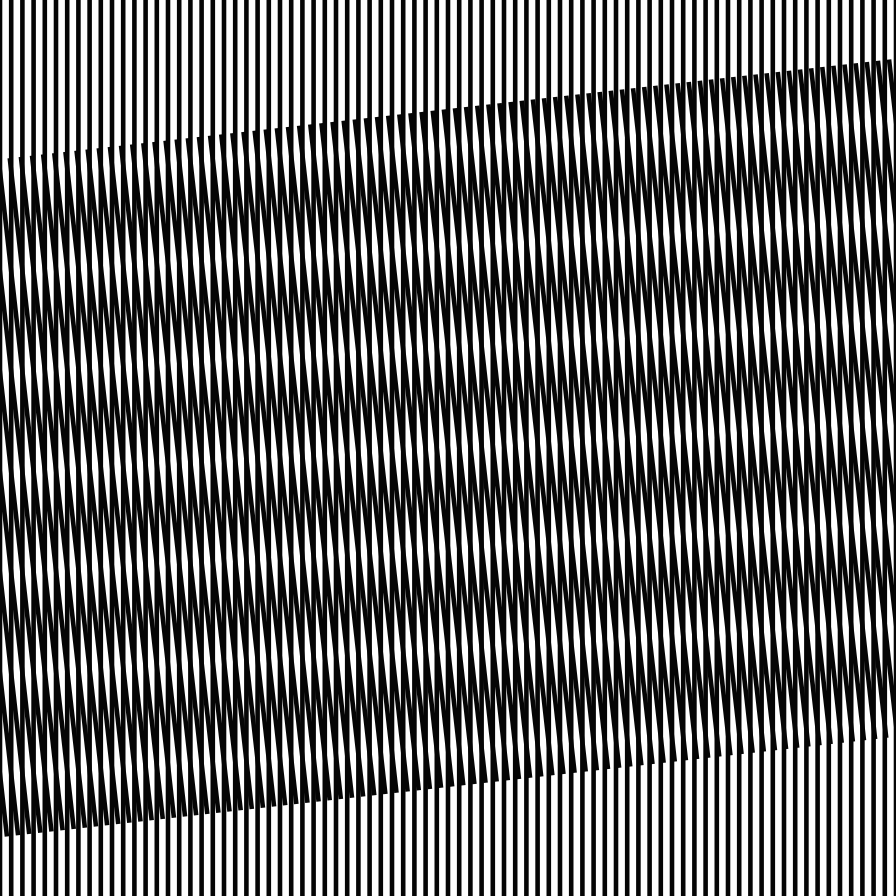
Give the GLSL for this pattern, as a Shadertoy shader.

```glsl
// Moire of two equal line gratings: upright lines fill the canvas, and a
// slightly turned copy fills a wide tilted band across the middle.
// Each grating is a distance to the nearest line, smoothed over one pixel.

const float LINE_COUNT  = 80.0;            // lines per canvas height
const float LINE_DUTY   = 0.41;            // inked share of each period
const float TILT        = radians(6.4);    // turn of the second grating
const float BAND_HEIGHT = 0.752;           // extent along the turned lines
const vec3  INK   = vec3(0.02);
const vec3  PAPER = vec3(1.0);

// Coverage of a shape from its signed distance (negative inside).
float coverage(float dist, float pixel) {
    return clamp(0.5 - dist / pixel, 0.0, 1.0);
}

// Ink of parallel lines stacked along x, one centred on x = 0.
float grating(float x, float pixel) {
    float period = 1.0 / LINE_COUNT;
    float toLine = abs(fract(x / period + 0.5) - 0.5) * period;
    return coverage(toLine - 0.5 * LINE_DUTY * period, pixel);
}

void mainImage(out vec4 fragColor, in vec2 fragCoord) {
    float pixel = 1.0 / iResolution.y;
    vec2 p = (fragCoord - 0.5 * iResolution.xy) * pixel;

    // Turned frame: x runs across the tilted lines, y along them
    float c = cos(TILT), s = sin(TILT);
    vec2 q = vec2(c * p.x + s * p.y, c * p.y - s * p.x);

    float upright = grating(p.x, pixel);
    float band = coverage(abs(q.y) - 0.5 * BAND_HEIGHT, pixel);
    float turned = grating(q.x, pixel) * band;

    // Overprint both gratings
    float paperLeft = (1.0 - upright) * (1.0 - turned);
    fragColor = vec4(mix(INK, PAPER, paperLeft), 1.0);
}
```
